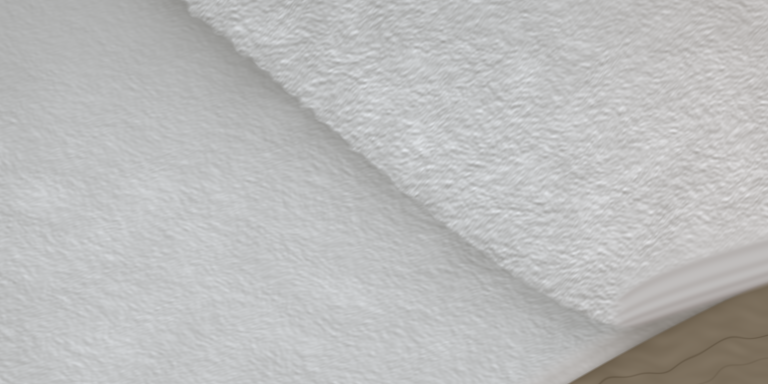
A Shadertoy shader for this texture:

```glsl
// White terry towel folded over itself on a brown veined table top.
// Curves y(x) bound the layers; three octaves of cellular tufts, lit from one side,
// make the pile, and exponential falloffs from the curves give the soft shadows.
#define PILE_SCALE 36.0
#define FOLD_RELIEF 0.105
#define BASE_RELIEF 0.055
#define SHADOW_DEPTH 0.145
#define SHADOW_WIDTH 0.085
#define CLOTH vec3(0.768, 0.775, 0.779)
#define SHADE vec3(0.96, 1.0, 1.07)
#define WARM vec3(0.016, 0.0, -0.008)
#define TABLE vec3(0.485, 0.435, 0.365)

vec2 hash2(vec2 p) {
    vec3 q = fract(p.xyx * vec3(0.1031, 0.1030, 0.0973));
    q += dot(q, q.yzx + 33.33);
    return fract((q.xx + q.yz) * q.zy);
}

// Sum of smooth round bumps, one per jittered cell; the mean is near 0.79
float tufts(vec2 p) {
    vec2 id = floor(p), f = fract(p);
    float sum = 0.0;
    for (int j = -1; j <= 1; j++)
        for (int i = -1; i <= 1; i++) {
            vec2 o = vec2(i, j);
            vec2 r = o + hash2(id + o) - f;
            float bump = max(1.0 - dot(r, r), 0.0);
            sum += bump * bump * bump;
        }
    return sum;
}

vec2 sway(vec2 p) {
    return vec2(sin(p.y * 1.3 + 2.0 * sin(p.x * 0.37)),
                sin(p.x * 1.1 + 1.7 * sin(p.y * 0.43)));
}

mat2 turn(float a) { return mat2(cos(a), sin(a), -sin(a), cos(a)); }

float pileHeight(vec2 p) {
    p += 0.22 * sway(p * 0.8);
    return 0.42 * tufts(p) + 0.36 * tufts(turn(0.5) * p * vec2(1.7, 2.3) + 7.3)
         + 0.22 * tufts(turn(-0.6) * p * vec2(2.8, 3.7) + 19.1);
}

// Side light on each tuft plus darker gaps between tufts
float pileLight(vec2 p) {
    float h = pileHeight(p);
    return 0.85 * (h - pileHeight(p + vec2(0.12, 0.26))) + 0.3 * (h - 0.79);
}

float smoothMax(float a, float b, float k) {
    float h = max(k - abs(a - b), 0.0) / k;
    return max(a, b) + 0.25 * h * h * k;
}

// Boundary curves, with y as a function of x
float foldCurve(float x) {
    float bend = max(x - 1.1, 0.0);
    return 1.0 - 0.853 * (x - 0.469) + 0.45 * bend * bend;
}
float rimCurve(float x) { return 0.14 + 0.325 * (x - 1.63); }
float hemCurve(float x) { return 0.165 + 0.33 * sqrt(max(x - 1.58, 0.0)); }
float tableCurve(float x) {
    float t = x - 1.48;
    return 0.58 * t - 0.12 * t * t;
}

float crease(float x, float at, float width) {
    float d = (x - at) / width;
    return exp(-d * d);
}

vec3 tableTop(vec2 p, float below) {
    vec2 w = p + 0.012 * sway(p * 17.0) + 0.004 * sway(p * 53.0);
    float across = w.y - 0.32 * w.x;
    float mottle = tufts(w * vec2(14.0, 40.0)) - 0.79;
    float vein = crease(across, -0.505, 0.003) + 0.5 * crease(across, -0.575, 0.003);
    vec3 col = TABLE + 0.018 * mottle - 0.06 * vein;
    return col - 0.06 * exp(-below / 0.02);
}

vec3 lowerTowel(vec2 p, float gap, float aboveTable) {
    float focus = mix(1.0, 0.4, smoothstep(0.4, 1.0, p.y));
    float border = 1.0 - smoothstep(0.03, 0.09, aboveTable);
    vec2 q = turn(0.12) * p * PILE_SCALE * vec2(0.8, 1.2);
    float light = BASE_RELIEF * focus * (1.0 - 0.7 * border) * pileLight(q);
    light += 0.014 * (tufts(turn(0.2) * p * vec2(7.0, 12.0)) - 0.79) * focus;
    light -= 0.06 * smoothstep(0.4, 1.0, p.y);
    light -= 0.02 * smoothstep(0.25, 0.0, p.x);
    light -= SHADOW_DEPTH * exp(-gap / SHADOW_WIDTH);
    light -= 0.03 * crease(aboveTable, 0.035, 0.012);
    light -= 0.13 * exp(-max(aboveTable, 0.0) / 0.012);
    light -= 0.08 * border * smoothstep(1.58, 1.72, p.x);
    return CLOTH + light * SHADE + WARM * border;
}

vec3 upperTowel(vec2 p, float inside) {
    float rim = rimCurve(p.x), hem = hemCurve(p.x);
    float layer = (p.y - rim) / max(hem - rim, 0.02);
    float onHem = smoothstep(1.1, 0.9, layer) * smoothstep(1.57, 1.64, p.x);
    float focus = mix(1.0, 0.28, smoothstep(0.25, 0.95, inside));
    focus *= mix(1.0, 0.5, smoothstep(0.12, 0.0, p.y - hem) * smoothstep(1.56, 1.66, p.x));
    vec2 q = turn(-0.35) * p * PILE_SCALE * vec2(0.85, 1.15);
    float light = FOLD_RELIEF * focus * pileLight(q);
    light += 0.022 * focus * (tufts(p * 11.0) - 0.79);
    light -= 0.06 * exp(-inside / 0.04) + 0.04 * smoothstep(0.65, 1.05, p.y);
    vec3 pile = CLOTH + light * SHADE + WARM * smoothstep(1.2, 2.0, p.x);

    // Stacked turns of the hem, converging at the rolled corner
    float folds = 0.05 * crease(layer, 0.9, 0.12) + 0.05 * crease(layer, 0.5, 0.09)
                + 0.08 * crease(layer, 0.22, 0.08) + 0.15 * crease(layer, 0.0, 0.11);
    vec3 band = CLOTH - 0.03 - folds * vec3(0.9, 1.05, 1.1) + WARM;
    return mix(pile, band, onHem);
}

void mainImage(out vec4 fragColor, in vec2 fragCoord) {
    vec2 p = fragCoord / iResolution.y;
    p.x *= 2.0 * iResolution.y / iResolution.x;
    float soft = max(0.004, 1.0 / iResolution.y);

    // Signed gaps to each layer; tufts roughen the folded edge
    float edge = smoothMax(foldCurve(p.x), rimCurve(p.x), 0.04);
    float inside = (p.y - edge) * 0.77;
    float fringe = 0.008 * (tufts(p * 32.0) - 0.79) * smoothstep(1.62, 1.5, p.x);
    float aboveTable = (p.y - tableCurve(p.x)) * 0.88;

    vec3 col = tableTop(p, max(-aboveTable, 0.0));
    vec3 lower = lowerTowel(p, max(-inside, 0.0), aboveTable);
    col = mix(col, lower, smoothstep(-soft, soft, aboveTable));
    vec3 upper = upperTowel(p, max(inside, 0.0));
    col = mix(col, upper, smoothstep(-1.8 * soft, 1.8 * soft, inside + fringe));
    fragColor = vec4(clamp(col, 0.0, 1.0), 1.0);
}
```
